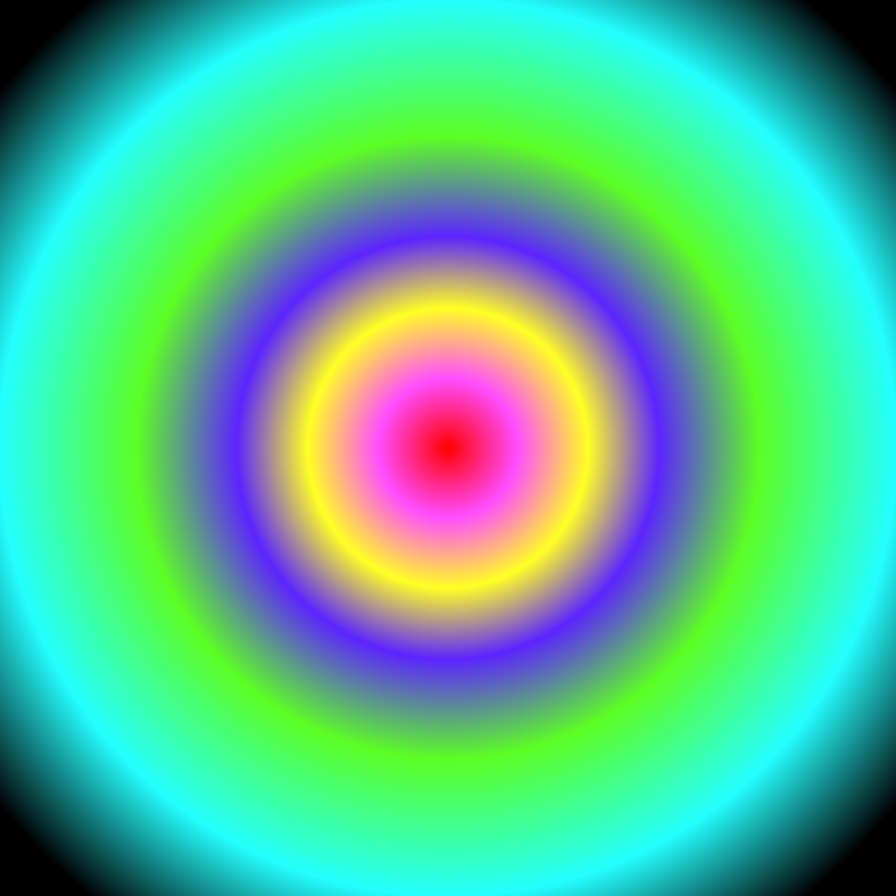
This background is drawn by a Shadertoy shader. Its source:

```glsl
// Concentric rainbow glow: a red core fading through magenta, yellow, violet,
// green and cyan rings into black corners.
// The distance from the centre drives a chain of linear colour blends.

// Linear 0..1 ramp between two radii.
float ramp(float inner, float outer, float radius) {
    return clamp((radius - inner) / (outer - inner), 0.0, 1.0);
}

void mainImage(out vec4 fragColor, in vec2 fragCoord) {
    // Centred coordinates: radius 1 touches the nearest canvas edges.
    vec2 p = (2.0 * fragCoord - iResolution.xy) / min(iResolution.x, iResolution.y);
    float radius = length(p);

    vec3 red     = vec3(1.00, 0.00, 0.00);
    vec3 magenta = vec3(1.00, 0.30, 1.00);
    vec3 yellow  = vec3(1.00, 1.00, 0.14);
    vec3 violet  = vec3(0.36, 0.14, 1.00);
    vec3 green   = vec3(0.36, 1.00, 0.14);
    vec3 cyan    = vec3(0.14, 1.00, 1.00);

    // Warm core
    vec3 color = mix(red, magenta, ramp(0.0, 0.155, radius));
    color = mix(color, yellow, ramp(0.155, 0.313, radius));

    // Cool rings
    color = mix(color, violet, ramp(0.313, 0.472, radius));
    color = mix(color, green, ramp(0.472, 0.695, radius));
    color = mix(color, cyan, ramp(0.695, 1.0, radius));

    // Fade to black in the corners
    color *= 1.0 - ramp(1.0, 1.28, radius);

    fragColor = vec4(color, 1.0);
}
```
